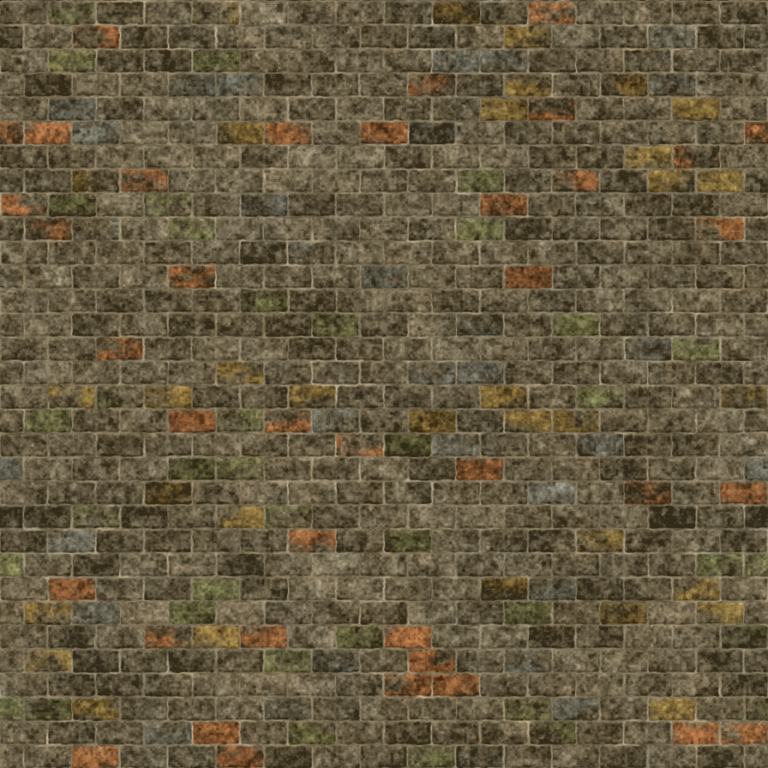
This texture is drawn by a WebGL 1 fragment shader. Its source:

```glsl
precision highp float;
uniform vec2 u_resolution;

float hash(vec2 p) {
  vec3 q = fract(vec3(p.xyx) * 0.1031);
  q += dot(q, q.yzx + 33.33);
  return fract((q.x + q.y) * q.z);
}

float noise(vec2 p) {
  vec2 i = floor(p), f = fract(p);
  f = f * f * (3.0 - 2.0 * f);
  return mix(mix(hash(i), hash(i + vec2(1.0, 0.0)), f.x),
             mix(hash(i + vec2(0.0, 1.0)), hash(i + vec2(1.0, 1.0)), f.x), f.y);
}

float fbm(vec2 p) {
  float sum = 0.0, amp = 0.5;
  for (int i = 0; i < 4; i++) {
    sum += amp * noise(p);
    p = mat2(1.6, 1.2, -1.2, 1.6) * p + 17.3;
    amp *= 0.5;
  }
  return sum / 0.9375;
}

float roundedBox(vec2 p, vec2 halfSize, float radius) {
  vec2 q = abs(p) - halfSize + radius;
  return length(max(q, 0.0)) + min(max(q.x, q.y), 0.0) - radius;
}

void main() {
  vec2 uv = gl_FragCoord.xy / u_resolution;
  float pixel = 32.0 / u_resolution.y;

  // Running bond: 16 bricks across, 32 courses
  vec2 grid = uv * vec2(16.0, 32.0) + vec2(0.0, 0.05);
  grid.x += 0.5 * (1.0 - mod(floor(grid.y), 2.0));
  vec2 id = mod(floor(grid), vec2(16.0, 32.0));
  vec2 local = (fract(grid) - 0.5) * vec2(2.0, 1.0);

  // Slightly irregular brick outline, in units of one course
  vec2 wobble = vec2(noise(uv * 130.0), noise(uv * 130.0 + 51.0)) - 0.5;
  vec2 shift = (vec2(hash(id + 3.0), hash(id + 8.0)) - 0.5) * vec2(0.05, 0.025);
  float d = roundedBox(local + shift + wobble * 0.06, vec2(0.955, 0.45), 0.09);
  float brick = 1.0 - smoothstep(-0.03 - pixel * 0.5, 0.03 + pixel * 0.5, d);

  // Stone grain and stains, different on each brick
  vec2 seed = vec2(hash(id + 20.0), hash(id + 40.0)) * 90.0;
  float fine = noise(uv * 300.0 + seed);
  float grain = fbm(uv * 120.0 + seed);
  float stain = fbm(uv * vec2(32.0, 48.0) + seed);
  float grime = fbm(uv * 9.0);
  float tone = hash(id + 60.0);

  float value = 0.41 + 0.20 * (tone - 0.5) + 0.34 * (fine - 0.5)
              + 0.75 * (grain - 0.5) + 0.45 * (stain - 0.5) + 0.20 * (grime - 0.5);
  value -= 0.14 * step(0.87, hash(id + 75.0));

  // Pale worn flakes and dark pits
  float flake = smoothstep(0.60, 0.78, fbm(uv * 75.0 + seed.yx));
  value += flake * 0.25 * noise(uv * 230.0);
  value -= 0.18 * smoothstep(0.68, 0.85, noise(uv * 160.0 + seed.yx));

  // Shaded rim, lit upper edge and darker lower edge
  float rim = smoothstep(-0.16, -0.01, d);
  value += rim * (0.10 * smoothstep(0.2, 0.45, local.y)
                - 0.16 * smoothstep(0.2, 0.45, -local.y) - 0.05);

  // Mortar, bright in places and dirty in others
  float patchy = fbm(uv * 60.0 + 7.0);
  float mortar = 0.58 + 0.75 * (patchy - 0.5) + 0.25 * (fine - 0.5);
  mortar += 0.10 * smoothstep(0.90, 0.97, abs(local.x));
  mortar += 0.25 * smoothstep(0.60, 0.72, fbm(uv * 22.0 + 31.0));
  value = clamp(mix(mortar, value, brick), 0.0, 1.15);

  vec3 color = mix(vec3(0.20, 0.17, 0.10), vec3(0.67, 0.62, 0.51), value);

  // Occasional rust, ochre, moss and slate tints
  float pick = hash(id + 110.0);
  vec3 tint = vec3(1.0);
  tint = mix(tint, vec3(1.28, 0.94, 0.72), step(0.94, pick));
  tint = mix(tint, vec3(1.13, 1.03, 0.72), step(0.88, pick) * step(pick, 0.94));
  tint = mix(tint, vec3(0.92, 1.00, 0.82), step(pick, 0.07));
  tint = mix(tint, vec3(0.90, 0.97, 1.06), step(0.07, pick) * step(pick, 0.15));
  color *= mix(vec3(1.0), tint, brick * smoothstep(0.25, 0.6, stain));
  color *= mix(vec3(1.03, 0.99, 0.94), vec3(0.98, 1.0, 1.03), fbm(uv * 25.0 + 80.0));

  gl_FragColor = vec4(color, 1.0);
}
```
